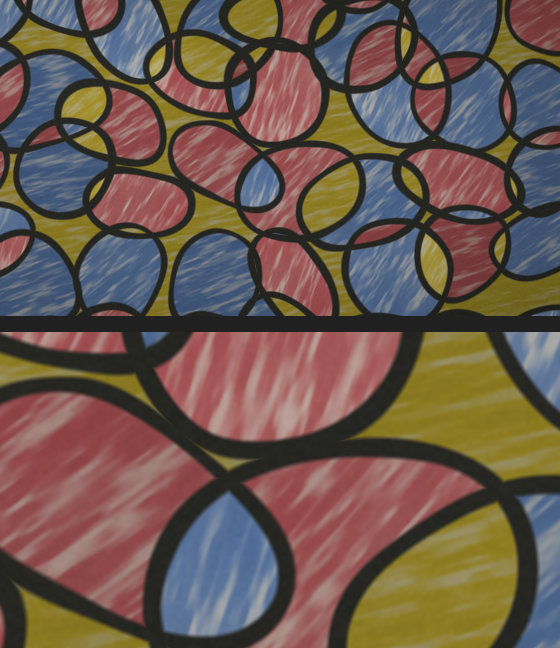
Top: the whole. Bottom: its middle third, enlarged.
Reproduce this pattern procedurally as a WebGL 1 fragment shader.

```glsl
precision highp float;

uniform vec2 u_resolution;

const float CELL = 0.265;
const vec3 INK = vec3(0.145, 0.145, 0.13);
const vec3 PAPER = vec3(0.68, 0.66, 0.61);
const vec3 YELLOW = vec3(0.67, 0.59, 0.16);
const vec3 BLUE = vec3(0.30, 0.41, 0.58);
const vec3 RED = vec3(0.62, 0.29, 0.30);

float hash(vec2 p) {
  return fract(sin(dot(p, vec2(127.1, 311.7))) * 43758.5453);
}

float noise(vec2 p) {
  vec2 i = floor(p);
  vec2 f = fract(p);
  f = f * f * (3.0 - 2.0 * f);
  float low = mix(hash(i), hash(i + vec2(1.0, 0.0)), f.x);
  float high = mix(hash(i + vec2(0.0, 1.0)), hash(i + 1.0), f.x);
  return mix(low, high, f.y);
}

vec2 rotate(vec2 p, float angle) {
  float c = cos(angle);
  float s = sin(angle);
  return vec2(c * p.x + s * p.y, c * p.y - s * p.x);
}

// Approximate signed distance to an ellipse
float ellipseDistance(vec2 p, vec2 radii) {
  float k = length(p / radii);
  float slope = length(p / (radii * radii));
  return k * (k - 1.0) / max(slope, 0.001);
}

// x: distance to the nearest ink edge, y: colour sum, z: region shade
vec3 overlappingLoops(vec2 p) {
  vec2 home = floor(p / CELL);
  float edge = 1.0;
  float tone = 0.0;
  float seed = 0.0;
  for (int y = -1; y <= 1; y++) {
    for (int x = -1; x <= 1; x++) {
      vec2 cell = home + vec2(float(x), float(y));
      float id = hash(cell + 3.7);
      vec2 jitter = vec2(hash(cell + 11.3), hash(cell + 23.9)) - 0.5;
      vec2 center = (cell + 0.5 + 0.6 * jitter) * CELL;
      vec2 radii = vec2(mix(0.14, 0.215, hash(cell + 31.1)),
                        mix(0.105, 0.16, hash(cell + 47.5)));
      float angle = (hash(cell + 59.2) - 0.5) * 2.6;
      float d = ellipseDistance(rotate(p - center, angle), radii);
      float halfWidth = mix(0.008, 0.0125, hash(cell + 71.8));
      edge = min(edge, abs(d) - halfWidth);
      float inside = step(d, 0.0);
      tone += inside * (1.0 + step(0.5, id));
      seed += inside * id;
    }
  }
  return vec3(edge, tone, fract(seed * 7.0));
}

// Neighbouring regions always differ, since crossing a loop adds 1 or 2
vec3 regionColor(float tone) {
  float index = mod(tone + 0.5, 3.0);
  return index < 1.0 ? YELLOW : (index < 2.0 ? BLUE : RED);
}

// Long thin grain of the pencil strokes
float pencilGrain(vec2 p, float angle) {
  vec2 q = rotate(p, angle);
  return 0.6 * noise(q * vec2(14.0, 85.0)) + 0.4 * noise(q * vec2(36.0, 170.0) + 9.0);
}

vec3 pencilFill(vec2 p, float tone, float shade) {
  float grain = pencilGrain(p, 0.2 + 1.1 * shade);
  float patchiness = noise(p * 9.0 + 17.0);
  float bare = 0.65 * smoothstep(0.4, 0.9, grain) + 0.28 * patchiness * shade;
  vec3 color = mix(regionColor(tone), PAPER, clamp(bare, 0.0, 0.8));
  return color * mix(0.83, 1.07, shade) * (0.92 + 0.14 * grain);
}

void main() {
  vec2 p = gl_FragCoord.xy / u_resolution.y;
  vec2 uv = gl_FragCoord.xy / u_resolution;

  // Hand-drawn wobble of the loops
  vec2 wobble = vec2(noise(p * 6.0 + 5.0), noise(p * 6.0 + 41.0)) - 0.5;
  vec3 loops = overlappingLoops(p + 0.035 * wobble + 1.3);

  // Marker line of uneven weight over the pencil fill
  float weight = 0.004 * (noise(p * 11.0 + 73.0) - 0.5);
  float soft = max(0.0035, 0.9 / u_resolution.y);
  float ink = 1.0 - smoothstep(-soft, soft, loops.x - weight);
  vec3 color = mix(pencilFill(p, loops.y, loops.z), INK, ink);

  // Uneven room light and faint sensor grain
  float light = 1.07 - 0.13 * uv.x - 0.35 * dot(uv - 0.5, uv - 0.5);
  light *= 0.95 + 0.12 * noise(p * 2.5 + 29.0);
  color = color * light + 0.02 * (noise(p * 210.0) - 0.5);

  gl_FragColor = vec4(clamp(color, 0.0, 1.0), 1.0);
}
```
